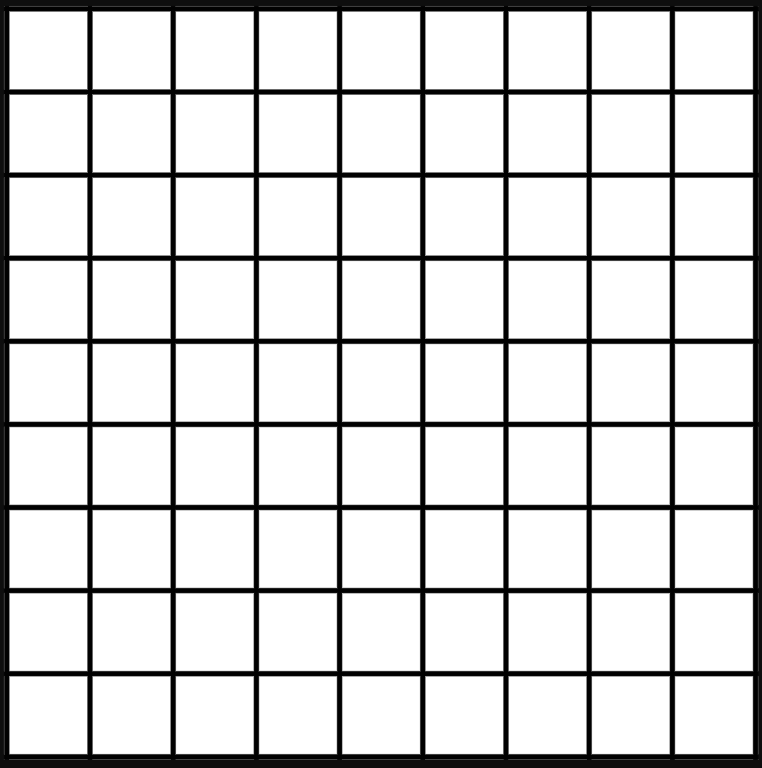
Reproduce this pattern procedurally as a WebGL 2 fragment shader.

```glsl
#version 300 es
precision highp float;
// A nine by nine board of white squares, ruled with black lines inside a charcoal margin.
// Each axis finds its nearest rule by rounding; the closer rule inks the pixel,
// and a box distance around the whole grid separates the board from the margin.

uniform vec2 u_resolution;
out vec4 fragColor;

const float CELLS = 9.0;
// Lengths are fractions of the canvas height.
const vec2 GRID_ORIGIN = vec2(0.00885, 0.0146);
const vec2 CELL_PITCH = vec2(0.10833, 0.1082);
const float LINE_HALF = 0.0034;
const float EDGE_SOFT = 0.0012;

const vec3 PAPER = vec3(1.0);
const vec3 INK = vec3(0.004);
const vec3 MARGIN = vec3(0.053);

// Distance along each axis to the nearest rule, limited to the rules that exist.
vec2 ruleDistance(vec2 p, vec2 pitch, float cells) {
    vec2 nearest = clamp(round(p / pitch), 0.0, cells);
    return abs(p - nearest * pitch);
}

// Signed distance to an axis-aligned box, negative inside.
float boxDistance(vec2 p, vec2 halfSize) {
    vec2 d = abs(p) - halfSize;
    return length(max(d, 0.0)) + min(max(d.x, d.y), 0.0);
}

// Coverage of the region where the distance is below zero.
float coverage(float d, float soft) {
    return 1.0 - smoothstep(-soft, soft, d);
}

void main() {
    vec2 p = gl_FragCoord.xy / u_resolution.y - GRID_ORIGIN;
    float soft = max(EDGE_SOFT, 0.6 / u_resolution.y);

    // Ruled squares
    vec2 rule = ruleDistance(p, CELL_PITCH, CELLS);
    float ink = coverage(min(rule.x, rule.y) - LINE_HALF, soft);
    vec3 color = mix(PAPER, INK, ink);

    // Margin beyond the outer rules
    vec2 halfGrid = 0.5 * CELLS * CELL_PITCH;
    float outer = boxDistance(p - halfGrid, halfGrid + LINE_HALF);
    color = mix(MARGIN, color, coverage(outer, soft));

    fragColor = vec4(color, 1.0);
}
```
